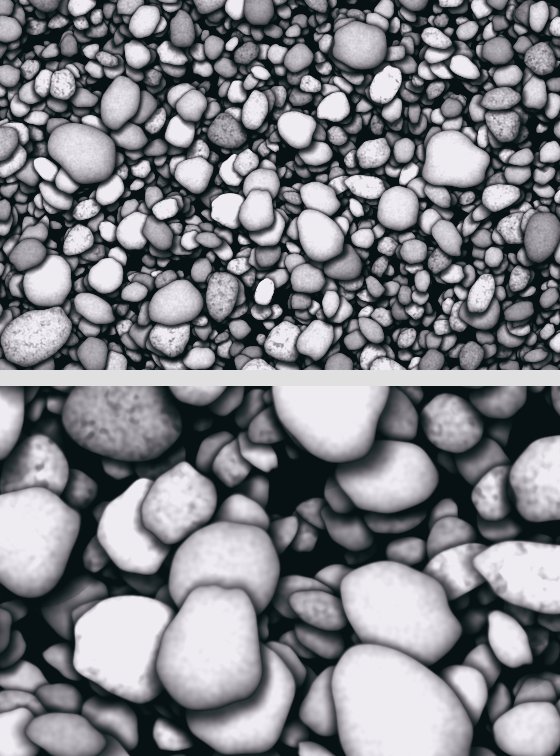
Top: the whole. Bottom: its middle third, enlarged.
Reproduce this texture procedurally as a WebGL 1 fragment shader.

```glsl
precision highp float;
// A beach of smooth grey pebbles, piled in layers from small to large.

uniform vec2 u_resolution;

const vec3 SHADOW_TINT = vec3(-0.032, 0.010, 0.021);
const vec3 STONE_TINT = vec3(0.002, -0.007, 0.016);
const vec2 LIGHT_SIDE = vec2(-0.35, 0.94);
const float GAP_LIGHT = 0.07;
const float DARKEST = 0.058;
const float BRIGHTEST = 0.93;
const float CONTRAST = 0.40;
const float RIM_LIGHT = 0.30;
const float SIDE_LIGHT = 0.20;
const float SHADOW_DEPTH = 0.76;
const float SHADOW_WIDTH = 0.014;
const float JITTER = 0.8;
const float EDGE_SOFTNESS = 0.0017;
const float GRAIN = 0.19;
const float PITTING = 0.30;

vec2 hash2(vec2 p) {
  vec3 a = fract(p.xyx * vec3(0.1031, 0.1030, 0.0973));
  a += dot(a, a.yzx + 33.33);
  return fract((a.xx + a.yz) * a.zy);
}

float gradientNoise(vec2 p) {
  vec2 i = floor(p);
  vec2 f = p - i;
  vec2 u = f * f * f * (f * (f * 6.0 - 15.0) + 10.0);
  float a = dot(hash2(i) * 2.0 - 1.0, f);
  float b = dot(hash2(i + vec2(1, 0)) * 2.0 - 1.0, f - vec2(1, 0));
  float c = dot(hash2(i + vec2(0, 1)) * 2.0 - 1.0, f - vec2(0, 1));
  float d = dot(hash2(i + vec2(1, 1)) * 2.0 - 1.0, f - vec2(1, 1));
  return mix(mix(a, b, u.x), mix(c, d, u.x), u.y);
}

// Stone surface: fine grain, soft mottling and dark pits on rough stones.
float surface(vec2 p, float roughness) {
  float grain = gradientNoise(p * 150.0) + 0.8 * gradientNoise(p * 60.0);
  float pits = smoothstep(0.02, 0.5, gradientNoise(p * 55.0) + 0.7 * gradientNoise(p * 130.0));
  return 1.0 + GRAIN * (0.6 + roughness) * grain - PITTING * roughness * pits;
}

// Paints one pebble and its contact shadow over the light below.
float paintPebble(float below, vec2 p, vec2 id, float cell, float brightness) {
  vec2 shape = hash2(id + 17.3);
  vec2 form = hash2(id + 41.7);
  vec2 look = hash2(id + 73.1);
  float radius = cell * mix(0.40, 0.62, shape.x);
  float aspect = mix(0.55, 0.92, shape.y);
  if (length(p) > radius * 1.75) return below;

  // Rotated superellipse, bent into an egg and made lumpy.
  float angle = (form.x - 0.5) * 2.7 + 0.3;
  float c = cos(angle);
  float s = sin(angle);
  vec2 q = vec2(c * p.x + s * p.y, c * p.y - s * p.x) / (radius * vec2(1.0, aspect));
  q.y *= 1.0 + 0.6 * (form.y - 0.5) * q.x;
  q += 0.22 * gradientNoise(q * 1.3 + id * 3.7 + 0.37);
  float power = mix(2.0, 2.6, shape.y * form.y);
  vec2 m = pow(abs(q) + 0.0001, vec2(power));
  float r = pow(m.x + m.y, 1.0 / power);
  float dist = (r - 1.0) * radius * aspect;

  // Contact shadow, stretched away from the light.
  float side = dot(p, LIGHT_SIDE) / radius;
  float reach = min(SHADOW_WIDTH, 0.35 * radius);
  float shadow = 1.0 - smoothstep(-0.2 * reach, reach, dist + 0.3 * reach * side);
  float result = below * (1.0 - SHADOW_DEPTH * shadow);

  float softness = max(EDGE_SOFTNESS, 0.7 / u_resolution.y);
  float cover = 1.0 - smoothstep(-softness, softness, dist);
  if (cover <= 0.0) return result;

  // Flattened dome with a brighter upper face.
  float tone = mix(0.56, 0.97, look.x) + 0.16 * step(0.93, look.y);
  float dome = sqrt(max(0.0, 1.0 - r * r * r));
  float lit = mix(RIM_LIGHT, 1.0, dome) + SIDE_LIGHT * side * min(r, 1.0);
  float roughness = smoothstep(0.4, 1.0, fract(look.y * 7.0));
  float stone = tone * brightness * lit * surface(p + id * 0.731, roughness);
  return mix(result, stone, cover);
}

// Scatters pebbles of one size on a jittered grid.
float pebbleLayer(float light, vec2 p, float cell, float density, float brightness, float seed) {
  vec2 grid = p / cell + seed * 0.37;
  vec2 base = floor(grid);
  for (int y = -1; y <= 1; y++) {
    for (int x = -1; x <= 1; x++) {
      vec2 home = base + vec2(float(x), float(y));
      vec2 id = home + seed * 19.0;
      if (hash2(id + 5.9).x < density) {
        vec2 center = home + 0.5 + JITTER * (hash2(id) - 0.5);
        light = paintPebble(light, (grid - center) * cell, id, cell, brightness);
      }
    }
  }
  return light;
}

void main() {
  vec2 p = gl_FragCoord.xy / u_resolution.y;
  float light = GAP_LIGHT;
  light = pebbleLayer(light, p, 0.043, 1.00, 0.80, 1.0);
  light = pebbleLayer(light, p, 0.055, 0.85, 0.92, 2.0);
  light = pebbleLayer(light, p, 0.070, 0.66, 1.03, 3.0);
  light = pebbleLayer(light, p, 0.092, 0.42, 1.09, 4.0);
  light = pebbleLayer(light, p, 0.125, 0.19, 1.10, 5.0);
  light = pebbleLayer(light, p, 0.185, 0.06, 1.04, 6.0);

  // Gentle darkening to the corners, then a contrast curve and cool shadows.
  vec2 fromCenter = gl_FragCoord.xy / u_resolution - 0.5;
  light *= 1.04 - 0.3 * dot(fromCenter, fromCenter);
  light = mix(light, smoothstep(0.0, 1.0, light), CONTRAST);
  light = clamp(light, DARKEST, BRIGHTEST);
  vec3 color = light + mix(SHADOW_TINT, STONE_TINT, smoothstep(0.08, 0.45, light));
  gl_FragColor = vec4(color, 1.0);
}
```
